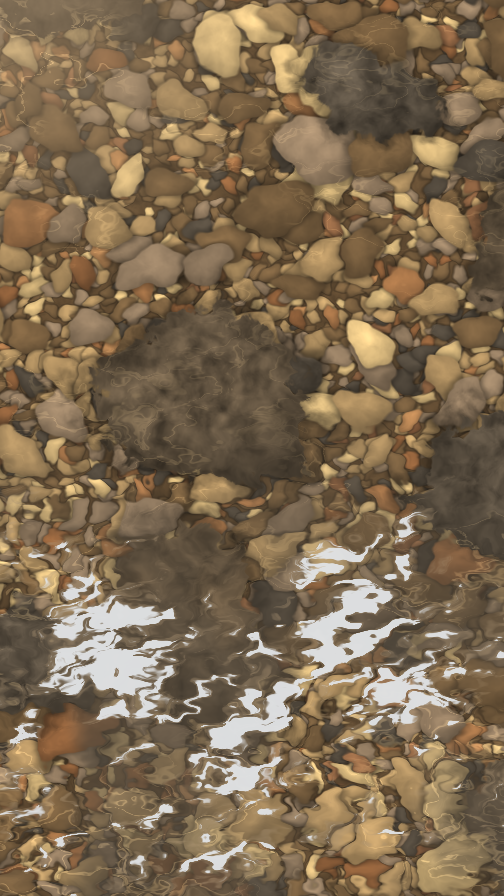
Give the GLSL for this texture, as a WebGL 1 fragment shader.

```glsl
precision highp float;
// A pebbled stream bed under shallow rippling water with dark boulders and white glints.
uniform vec2 u_resolution;

const vec3 LIGHT_TAN = vec3(0.86, 0.73, 0.49);
const vec3 TAN = vec3(0.69, 0.56, 0.37);
const vec3 GREY_BROWN = vec3(0.56, 0.47, 0.37);
const vec3 BROWN = vec3(0.44, 0.34, 0.22);
const vec3 DARK_STONE = vec3(0.29, 0.26, 0.22);
const vec3 GAP = vec3(0.33, 0.25, 0.16);
const vec3 RUST = vec3(0.60, 0.36, 0.20);
const vec3 VEIL = vec3(0.64, 0.55, 0.43);
const vec3 GLINT = vec3(0.88, 0.89, 0.90);
const float EDGE_SOFTNESS = 0.0028;
const float CALM_WARP = 0.012;
const float ROUGH_WARP = 0.034;
const float GLINT_LEVEL = 0.63;
const float GLINT_TILT = 0.45;

vec3 hash3(vec3 v) {
  v = fract(v * vec3(0.1031, 0.1030, 0.0973));
  v += dot(v, v.yxz + 33.33);
  return fract((v.xxy + v.yxx) * v.zyx);
}

float noise(vec2 p) {
  vec2 i = floor(p), f = fract(p);
  f = f * f * (3.0 - 2.0 * f);
  float a = hash3(vec3(i, 7.0)).x;
  float b = hash3(vec3(i + vec2(1.0, 0.0), 7.0)).x;
  float c = hash3(vec3(i + vec2(0.0, 1.0), 7.0)).x;
  float d = hash3(vec3(i + 1.0, 7.0)).x;
  return mix(mix(a, b, f.x), mix(c, d, f.x), f.y);
}

float fbm(vec2 p) {
  float sum = 0.0, gain = 0.54;
  for (int i = 0; i < 4; i++) {
    sum += gain * noise(p);
    p = mat2(1.6, 1.2, -1.2, 1.6) * p + 17.3;
    gain *= 0.5;
  }
  return sum;
}

mat2 turn(float a) {
  return mat2(cos(a), sin(a), -sin(a), cos(a));
}

vec3 pebbleTone(vec3 h) {
  vec3 tone = mix(DARK_STONE, BROWN, step(0.10, h.x));
  tone = mix(tone, GREY_BROWN, step(0.34, h.x));
  tone = mix(tone, TAN, step(0.57, h.x));
  tone = mix(tone, LIGHT_TAN, step(0.86, h.x));
  return mix(tone, RUST, 0.65 * step(0.86, h.y)) * (0.9 + 0.2 * h.z);
}

// Lays one layer of rounded, irregular stones over the bed.
void addStones(inout vec3 bed, vec2 p, float count, float share, float boulder) {
  vec2 g = p * count;
  float mottle = fbm(p * 34.0);
  for (int y = -1; y <= 1; y++) {
    for (int x = -1; x <= 1; x++) {
      vec2 cell = floor(g) + vec2(float(x), float(y));
      vec3 place = hash3(vec3(cell + 50.0, count));
      vec3 form = hash3(vec3(cell + 90.0, count + 3.0));
      vec3 tint = hash3(vec3(cell + 130.0, count + 8.0));
      if (place.z > share) continue;
      vec2 away = g - cell - 0.2 - 0.6 * place.xy;
      float size = mix(0.36, 0.60, form.x);
      vec2 q = turn((form.y - 0.5) * 2.4) * away / (size * vec2(1.25, mix(0.65, 1.0, form.z)));
      float a = atan(q.y, q.x);
      float r = length(q) * (1.0 + 0.10 * sin(3.0 * a + 6.3 * tint.y) + 0.06 * sin(5.0 * a + 6.3 * tint.z));
      r += boulder * 0.5 * (mottle - 0.5);
      float soft = EDGE_SOFTNESS * count / size * (1.0 + boulder);
      float cover = 1.0 - smoothstep(1.0 - soft, 1.0 + soft, r);
      bed *= 1.0 - 0.38 * (1.0 - smoothstep(0.9, 1.35, r));
      vec3 tone = mix(pebbleTone(tint), mix(DARK_STONE, BROWN, 0.5 * tint.x), boulder);
      float relief = 1.08 - 0.22 * r * r + 0.16 * dot(away / size, vec2(-0.3, 0.8));
      relief *= 1.0 + (0.35 + 0.9 * boulder) * (mottle - 0.5);
      bed = mix(bed, tone * relief, cover);
    }
  }
}

void main() {
  vec2 p = gl_FragCoord.xy / u_resolution.x;
  float height = gl_FragCoord.y / u_resolution.y;
  float rough = 1.0 - smoothstep(0.25, 0.60, height);

  // Refraction bends the bed more strongly in the rough water below.
  vec2 wave = vec2(fbm(p * vec2(9.0, 17.0)), fbm(p * vec2(10.0, 19.0) + 40.0)) - 0.5;
  wave += 0.35 * (vec2(noise(p * vec2(30.0, 52.0)), noise(p * vec2(34.0, 60.0) + 9.0)) - 0.5);
  vec2 b = p + wave * mix(CALM_WARP, ROUGH_WARP, rough) * 2.0;

  // Stream bed, from fine gravel up to boulders.
  vec3 color = GAP * (0.75 + 0.6 * fbm(b * 45.0));
  addStones(color, b, 36.0, 0.95, 0.0);
  addStones(color, b, 23.0, 0.62, 0.0);
  addStones(color, b, 13.0, 0.42, 0.0);
  addStones(color, b, 8.5, 0.16, 0.0);
  addStones(color, b, 3.4, 0.36, 1.0);

  // Murky water below and a pale reflected veil at the upper left.
  float murk = smoothstep(0.42, 0.66, fbm(p * 3.2 + 5.0)) * rough;
  color = mix(color, DARK_STONE * (0.7 + 0.6 * fbm(b * 24.0)), 0.6 * murk);
  float veil = smoothstep(0.65, 1.0, height) * (1.0 - smoothstep(0.05, 0.65, p.x));
  color = mix(color, VEIL, 0.10 + 0.5 * veil);

  // Thin bright ripple lines.
  float ridge = 1.0 - abs(2.0 * fbm(p * vec2(11.0, 19.0) + wave * 2.0) - 1.0);
  float ripple = smoothstep(0.90, 1.0, ridge) * smoothstep(0.35, 0.7, noise(p * 6.0 + 21.0));
  color += ripple * (0.10 + 0.10 * max(rough, veil)) * LIGHT_TAN;

  // Clustered sky glints, drawn out along the tilted wavelets.
  vec2 s = turn(-GLINT_TILT) * p * vec2(14.0, 36.0) + wave * 3.0;
  float patches = noise(p * 4.2 + 3.0) - 0.5;
  float shine = fbm(s + 60.0) + 0.36 * patches - 0.5 * (1.0 - rough);
  color = mix(color, VEIL * 1.05, 0.4 * smoothstep(GLINT_LEVEL - 0.14, GLINT_LEVEL, shine));
  color = mix(color, GLINT, 0.95 * smoothstep(GLINT_LEVEL, GLINT_LEVEL + 0.07, shine));

  gl_FragColor = vec4(clamp(color, 0.0, 1.0), 1.0);
}
```
